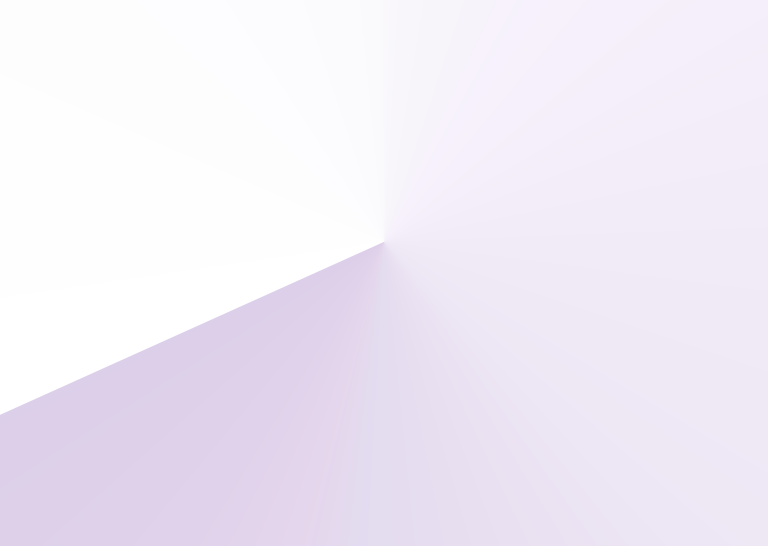
Write a Shadertoy shader that draws this background.

```glsl
// Pale lilac conic gradient sweeping clockwise from a crisp white-to-lavender seam.

const vec2  CENTER     = vec2(0.5, 0.557);  // pivot, as a share of the canvas
const float SEAM_ANGLE = 245.75;            // degrees clockwise from straight up
const int   STOPS      = 15;

// Stop positions, in degrees clockwise from the seam
const float STOP_ANGLE[STOPS] = float[STOPS](
    0.0, 57.0, 90.0, 113.0, 117.0, 134.0, 142.0, 172.0,
    213.0, 243.0, 267.0, 300.0, 309.0, 326.0, 360.0);

// Stop colours, from white through pale lilac to lavender
const vec3 STOP_COLOR[STOPS] = vec3[STOPS](
    vec3(1.000, 1.000, 1.000),
    vec3(0.996, 0.993, 0.997),
    vec3(0.988, 0.985, 0.995),
    vec3(0.981, 0.977, 0.989),
    vec3(0.974, 0.967, 0.983),
    vec3(0.966, 0.956, 0.980),
    vec3(0.967, 0.948, 0.988),
    vec3(0.957, 0.936, 0.980),
    vec3(0.942, 0.919, 0.967),
    vec3(0.933, 0.909, 0.962),
    vec3(0.917, 0.884, 0.947),
    vec3(0.890, 0.859, 0.935),
    vec3(0.897, 0.841, 0.927),
    vec3(0.880, 0.825, 0.919),
    vec3(0.864, 0.810, 0.912));

// Piecewise linear colour ramp around the pivot
vec3 conicRamp(float angle) {
    vec3 color = STOP_COLOR[0];
    for (int i = 1; i < STOPS; i++) {
        float blend = (angle - STOP_ANGLE[i - 1]) / (STOP_ANGLE[i] - STOP_ANGLE[i - 1]);
        color = mix(color, STOP_COLOR[i], clamp(blend, 0.0, 1.0));
    }
    return color;
}

void mainImage(out vec4 fragColor, in vec2 fragCoord) {
    // Canvas-height units, measured from the pivot
    vec2 p = (fragCoord - CENTER * iResolution.xy) / iResolution.y;
    float pixel = 1.0 / iResolution.y;

    // Sweep angle and ramp colour
    float heading = degrees(atan(p.x, p.y + 1e-6));
    vec3 color = conicRamp(mod(heading - SEAM_ANGLE, 360.0));

    // Smooth the hard seam over one pixel
    float seam = radians(SEAM_ANGLE);
    vec2 seamDir = vec2(sin(seam), cos(seam));
    float across = dot(p, vec2(seamDir.y, -seamDir.x));
    if (dot(p, seamDir) > 0.0 && abs(across) < 0.5 * pixel) {
        color = mix(STOP_COLOR[STOPS - 1], STOP_COLOR[0], 0.5 + across / pixel);
    }

    fragColor = vec4(color, 1.0);
}
```
